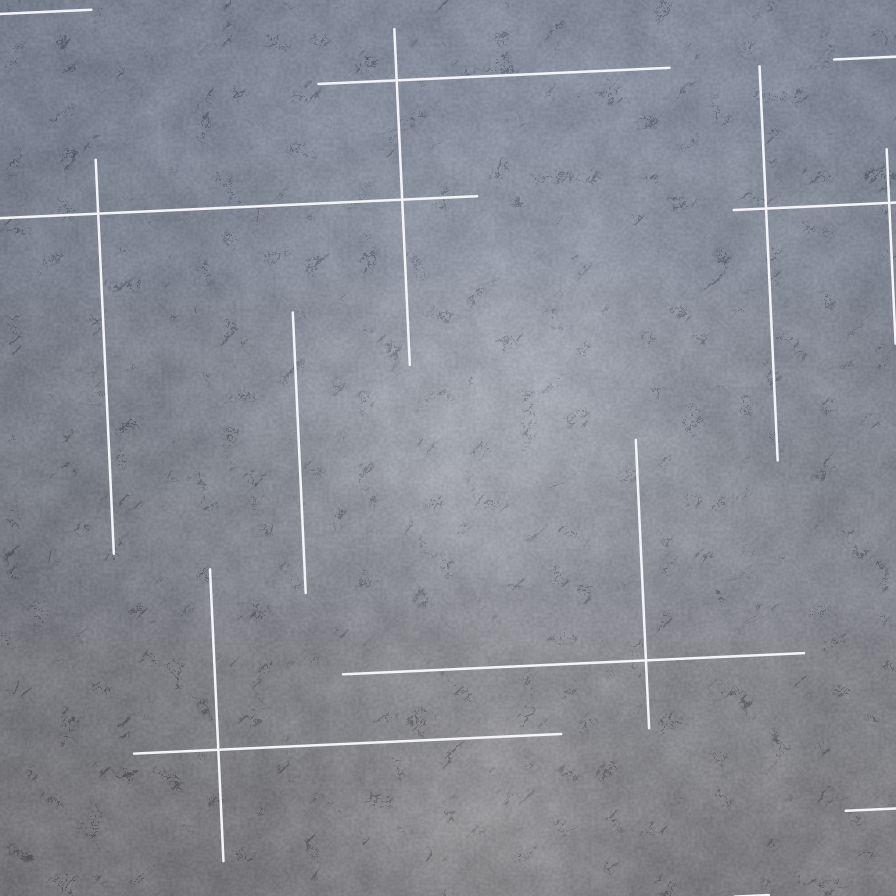
A Shadertoy shader for this background:

```glsl
// Blue-grey concrete wall with a soft central glow and thin, slightly tilted white strokes.
#define TILT 0.046
#define STROKE_HALF_WIDTH 0.0014
#define STROKE_COLOR vec3(0.95, 0.955, 0.97)
#define TOP_COLOR vec3(0.455, 0.485, 0.545)
#define BOTTOM_COLOR vec3(0.445, 0.445, 0.46)
#define GLOW_CENTER vec2(0.535, 0.515)
#define LOWER_GLOW_CENTER vec2(0.535, 0.09)
#define MOTTLE 0.085
#define CRACK_DEPTH 0.13
#define GRAIN 0.045

// Each stroke: start x, start y, length.
const vec3 ACROSS[9] = vec3[9](
    vec3(-0.020, 0.9835, 0.122), vec3(0.3555, 0.9063, 0.392),
    vec3(0.931, 0.9336, 0.100), vec3(-0.020, 0.7556, 0.553),
    vec3(0.819, 0.7656, 0.210), vec3(0.3828, 0.2474, 0.515),
    vec3(0.1497, 0.1589, 0.477), vec3(0.944, 0.0951, 0.080),
    vec3(0.820, -0.0007, 0.038));
const vec3 DOWN[7] = vec3[7](
    vec3(0.4401, 0.9674, 0.375), vec3(0.8477, 0.9258, 0.440),
    vec3(0.9896, 0.8333, 0.217), vec3(0.1068, 0.8216, 0.440),
    vec3(0.3268, 0.6510, 0.313), vec3(0.2344, 0.3646, 0.326),
    vec3(0.7096, 0.5091, 0.322));

// Pseudo-random gradient for a lattice point.
vec2 gradientAt(vec2 cell) {
    vec3 h = fract(cell.xyx * vec3(0.1031, 0.1030, 0.0973));
    h += dot(h, h.yzx + 33.33);
    float angle = 6.2832 * fract((h.x + h.y) * h.z);
    return vec2(cos(angle), sin(angle));
}

float gradientNoise(vec2 p) {
    vec2 i = floor(p), f = fract(p);
    vec2 u = f * f * f * (f * (f * 6.0 - 15.0) + 10.0);
    vec2 e = vec2(1.0, 0.0);
    float a = dot(gradientAt(i), f);
    float b = dot(gradientAt(i + e.xy), f - e.xy);
    float c = dot(gradientAt(i + e.yx), f - e.yx);
    float d = dot(gradientAt(i + e.xx), f - e.xx);
    return mix(mix(a, b, u.x), mix(c, d, u.x), u.y);
}

float fbm(vec2 p) {
    float sum = 0.0, amplitude = 0.5;
    for (int i = 0; i < 5; i++) {
        sum += amplitude * gradientNoise(p);
        p = mat2(1.6, 1.2, -1.2, 1.6) * p + 17.3;
        amplitude *= 0.68;
    }
    return sum;
}

// Short hairlines: noise contours kept only in scattered patches.
float cracks(vec2 p) {
    float contour = abs(gradientNoise(p * 46.0 + 2.0 * fbm(p * 30.0)));
    float patches = smoothstep(0.16, 0.42, gradientNoise(p * 33.0 + 71.0));
    return patches * (1.0 - smoothstep(0.0, 0.10, contour));
}

float spot(vec2 p, vec2 center, vec2 radius) {
    vec2 q = (p - center) / radius;
    return exp(-dot(q, q));
}

float strokeDistance(vec2 p, vec3 stroke, vec2 direction) {
    vec2 q = p - stroke.xy;
    return length(q - direction * clamp(dot(q, direction), 0.0, stroke.z));
}

void mainImage(out vec4 fragColor, in vec2 fragCoord) {
    vec2 p = fragCoord / iResolution.xy;
    float pixel = 1.0 / min(iResolution.x, iResolution.y);

    // Base gradient and light
    vec3 color = mix(BOTTOM_COLOR, TOP_COLOR, smoothstep(0.0, 1.0, p.y));
    color += 0.115 * spot(p, vec2(0.60, 0.54), vec2(0.48, 0.58));
    color += vec3(0.085, 0.083, 0.078) * spot(p, GLOW_CENTER, vec2(0.16, 0.15));
    color += vec3(0.075, 0.073, 0.070) * spot(p, LOWER_GLOW_CENTER, vec2(0.11, 0.12));
    color += 0.030 * spot(p, vec2(1.0, 0.16), vec2(0.20, 0.18));

    // Concrete texture
    float texture1 = fbm(p * 19.0 + 5.0) + 0.35 * gradientNoise(p * 7.0);
    color += MOTTLE * texture1;
    color += GRAIN * gradientNoise(p * 250.0);
    color -= CRACK_DEPTH * cracks(p);

    // Strokes along the two tilted axes
    vec2 axis = vec2(cos(TILT), sin(TILT));
    float d = 1.0;
    for (int i = 0; i < 9; i++) d = min(d, strokeDistance(p, ACROSS[i], axis));
    for (int i = 0; i < 7; i++) d = min(d, strokeDistance(p, DOWN[i], vec2(axis.y, -axis.x)));
    float coverage = clamp(0.5 + (STROKE_HALF_WIDTH - d) / pixel, 0.0, 1.0);
    color = mix(color, STROKE_COLOR, coverage);

    fragColor = vec4(color, 1.0);
}
```
